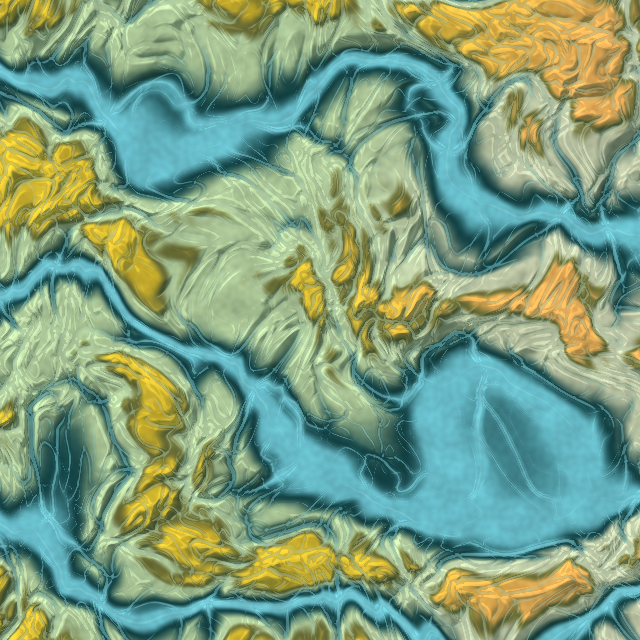
Reproduce this texture procedurally as a WebGL 1 fragment shader.

```glsl
precision highp float;

uniform vec2 u_resolution;

const float TAU = 6.28318;

float hash(vec2 p) {
    return fract(sin(dot(p, vec2(127.1, 311.7))) * 43758.5453);
}

float cornerSlope(vec2 cell, vec2 corner, vec2 f) {
    float angle = TAU * hash(cell + corner);
    return dot(vec2(cos(angle), sin(angle)), f - corner);
}

// Signed gradient noise
float noise(vec2 p) {
    vec2 cell = floor(p);
    vec2 f = fract(p);
    vec2 s = f * f * f * (f * (f * 6.0 - 15.0) + 10.0);
    float low = mix(cornerSlope(cell, vec2(0.0), f), cornerSlope(cell, vec2(1.0, 0.0), f), s.x);
    float high = mix(cornerSlope(cell, vec2(0.0, 1.0), f), cornerSlope(cell, vec2(1.0), f), s.x);
    return mix(low, high, s.y);
}

vec2 warp(vec2 p, float frequency, float amount) {
    vec2 q = p * frequency;
    return p + amount * vec2(noise(q + 3.7), noise(q + 41.3));
}

// Height above the main rivers, cut by ever finer tributaries
float terrain(vec2 p) {
    vec2 w = warp(p, 4.0, 0.12);
    w = warp(w, 13.0, 0.03);
    w = warp(w, 32.0, 0.008);
    float course = 2.9 * (w.y + 0.2 * w.x) + 1.1 * noise(w * 2.3 + 5.2);
    float height = 2.0 * abs(fract(course) - 0.5);
    float depth = 1.0;
    vec2 q = w * vec2(5.8, 4.4);
    for (int i = 0; i < 4; i++) {
        float bank = abs(noise(q + 11.3));
        height = min(height, (1.0 - 0.6 * depth) * height + 1.6 * depth * bank);
        depth *= 0.5;
        q = q * 1.9 + 7.7;
    }
    return height;
}

// Water, dark banks, pale slopes, then ochre crests
vec3 landColor(float height, float region, float east) {
    vec3 water = vec3(0.40, 0.73, 0.78);
    vec3 bank = vec3(0.07, 0.25, 0.26);
    vec3 slope = mix(vec3(0.65, 0.75, 0.57), vec3(0.71, 0.74, 0.62), east);
    vec3 olive = vec3(0.36, 0.36, 0.14);
    vec3 crest = mix(vec3(0.76, 0.66, 0.17), vec3(0.84, 0.63, 0.32), east);
    vec3 color = mix(water, bank, smoothstep(0.05, 0.15, height));
    color = mix(color, slope, smoothstep(0.14, 0.29, height));
    float rise = height + 0.35 * region;
    color = mix(color, olive, 0.85 * smoothstep(0.41, 0.49, rise));
    return mix(color, crest, smoothstep(0.49, 0.58, rise));
}

void main() {
    vec2 p = gl_FragCoord.xy / u_resolution.y;
    float reach = 0.004;
    vec2 dx = vec2(reach, 0.0);
    vec2 dy = dx.yx;

    float height = terrain(p);
    float right = terrain(p + dx);
    float left = terrain(p - dx);
    float up = terrain(p + dy);
    float down = terrain(p - dy);
    float smoothed = (2.0 * height + right + left + up + down) / 6.0;
    vec2 gradient = vec2(right - left, up - down) / (2.0 * reach);
    float curvature = (right + left + up + down - 4.0 * height) / reach;

    float region = noise(p * 3.1 + 23.0);
    float east = smoothstep(0.45, 1.0, p.x + 0.4 * noise(p * 2.0 + 9.0));
    vec3 color = landColor(smoothed, region, east);

    // Relief light from the upper left, softer on the open slopes
    float relief = clamp(-dot(gradient, vec2(-0.6, 0.8)) / 8.0, -1.0, 1.0);
    float rough = 0.75 + 0.7 * noise(p * 7.0 + 31.0);
    float onLand = smoothstep(0.05, 0.2, smoothed);
    relief *= rough * mix(0.3, 1.0, onLand);
    vec3 shadow = vec3(0.10, 0.20, 0.15);
    color = mix(color, shadow, 0.55 * smoothstep(0.1, 1.0, -relief));
    color += 0.10 * smoothstep(0.0, 1.0, relief) * color;

    // Bright threads along stream beds and crest lines
    float bed = smoothstep(3.0, 11.0, curvature);
    float ridge = smoothstep(3.0, 11.0, -curvature);
    vec3 bedTint = mix(vec3(0.52, 0.82, 0.85), vec3(0.68, 0.78, 0.64), smoothstep(0.15, 0.35, smoothed));
    color = mix(color, bedTint, 0.45 * bed);
    color += 0.14 * ridge * (color + 0.1);

    // Painted grain
    color *= 1.0 + 0.08 * noise(p * 90.0) + 0.12 * noise(p * 24.0 + 3.0);
    gl_FragColor = vec4(clamp(color, 0.0, 1.0), 1.0);
}
```
